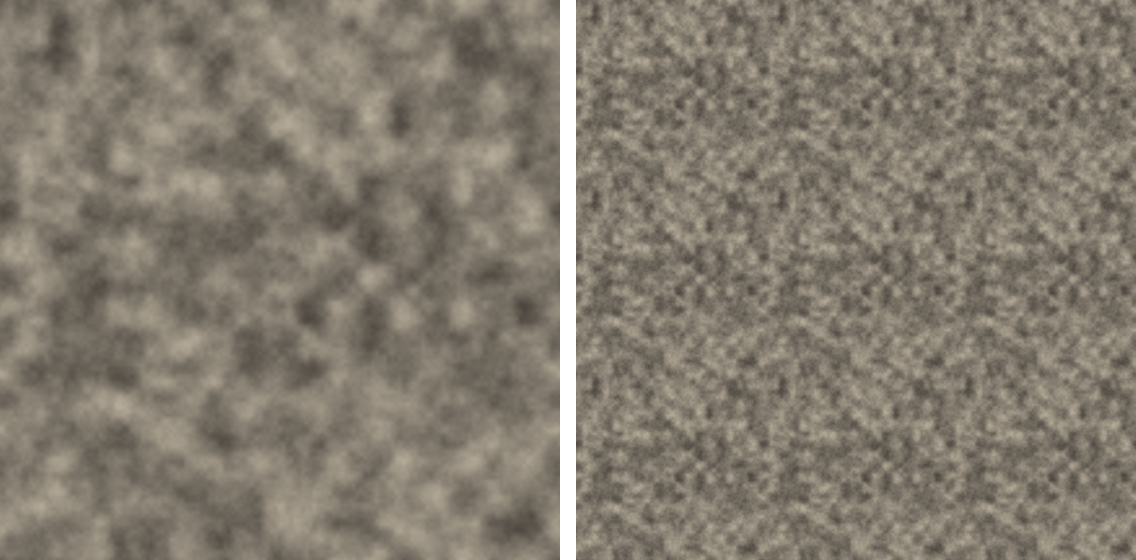
Left: one tile. Right: repeated 3 by 3.
Give the GLSL for this texture, as a three.js fragment shader.

```glsl
// Soft mottled grey-brown stone: smooth dark and light blotches with faint grain.
// Layers of value noise, each on a lattice that wraps after a whole number of
// cells, are summed to one tone that blends between two colours.

varying vec2 vUv;

const vec3 DARK_STONE = vec3(0.232, 0.212, 0.193);
const vec3 LIGHT_STONE = vec3(0.778, 0.737, 0.657);
const float BLOTCH_CELLS = 18.0;  // cells across the tile in the coarsest layer
const int LAYERS = 4;
const float LAYER_GAIN = 0.5;     // strength of each layer relative to the last
const float CONTRAST = 1.0;
const vec2 LAYER_SHIFT = vec2(0.37, 0.61);  // keeps the lattices from lining up

// Random value from 0 to 1 for a lattice point of one layer
float hash(vec2 cell, float seed) {
  vec3 p = fract(vec3(cell, seed + 7.0) * vec3(0.1031, 0.1030, 0.0973));
  p += dot(p, p.yzx + 33.33);
  return fract((p.x + p.y) * p.z);
}

// Lattice value that repeats after the given number of cells
float latticeValue(vec2 cell, float cells, float seed) {
  return hash(mod(cell + 0.5, cells), seed);
}

// Smoothly interpolated noise that wraps at the tile edges
float wrappedNoise(vec2 p, float cells, float seed) {
  vec2 cell = floor(p);
  vec2 f = fract(p);
  vec2 blend = f * f * (3.0 - 2.0 * f);
  float bottomLeft = latticeValue(cell, cells, seed);
  float bottomRight = latticeValue(cell + vec2(1.0, 0.0), cells, seed);
  float topLeft = latticeValue(cell + vec2(0.0, 1.0), cells, seed);
  float topRight = latticeValue(cell + vec2(1.0, 1.0), cells, seed);
  return mix(mix(bottomLeft, bottomRight, blend.x),
             mix(topLeft, topRight, blend.x), blend.y);
}

// Sum of layers, each with twice the cells of the one before
float mottle(vec2 uv) {
  float sum = 0.0;
  float total = 0.0;
  float weight = 1.0;
  float cells = BLOTCH_CELLS;
  for (int i = 0; i < LAYERS; i++) {
    float seed = float(i) * 17.0;
    vec2 p = uv * cells + LAYER_SHIFT * float(i);
    sum += weight * wrappedNoise(p, cells, seed);
    total += weight;
    weight *= LAYER_GAIN;
    cells *= 2.0;
  }
  return sum / total;
}

void main() {
  float tone = 0.5 + CONTRAST * (mottle(vUv) - 0.5);
  gl_FragColor = vec4(mix(DARK_STONE, LIGHT_STONE, clamp(tone, 0.0, 1.0)), 1.0);
}
```
